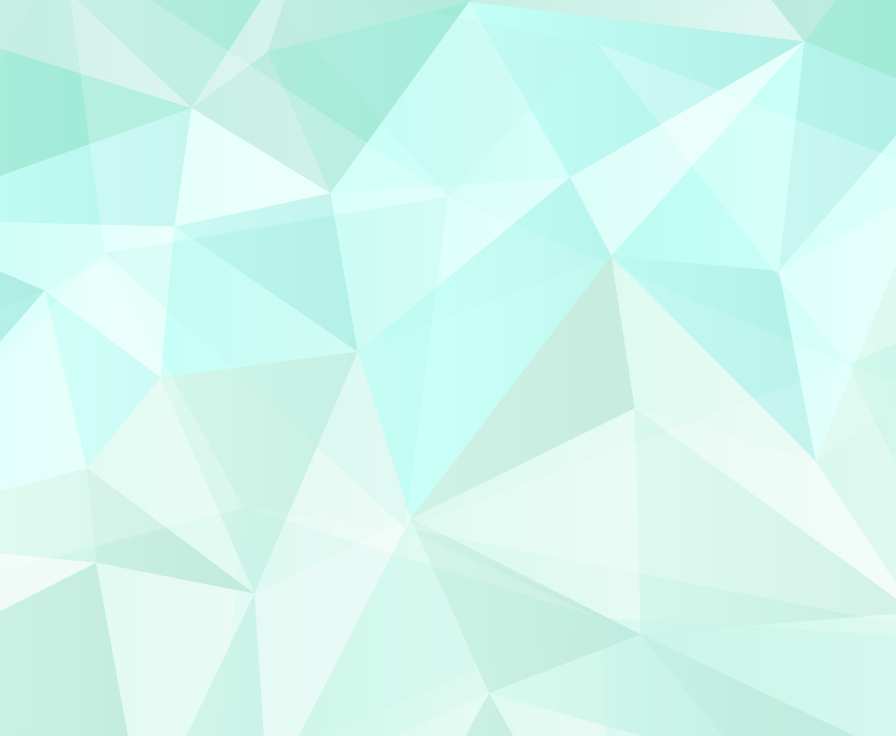
A WebGL 2 fragment shader for this background:

```glsl
#version 300 es
precision highp float;

uniform vec2 u_resolution;
out vec4 outColor;

#define FACET_SIZE vec2(0.27, 0.22)
#define VEIL_SIZE vec2(0.47, 0.36)
#define JITTER 0.40
#define GRADIENT 0.9
#define VEIL_ALPHA 0.24
#define BAND_BASE 0.58
#define BAND_SLOPE 0.16
#define BAND_HALF 0.19
#define FACET_SEED 17.0
#define VEIL_SEED 61.0

// Rotation that keeps the mesh off the canvas axes
const mat2 TURN = mat2(0.96, 0.28, -0.28, 0.96);

vec2 hash22(vec2 p) {
    vec3 q = fract(p.xyx * vec3(0.1031, 0.1030, 0.0973));
    q += dot(q, q.yzx + 33.33);
    return fract((q.xx + q.yz) * q.zy);
}

// Jittered mesh vertex in canvas units
vec2 node(vec2 cell, vec2 size, float seed) {
    vec2 offset = JITTER * (2.0 * hash22(cell + seed) - 1.0);
    return TURN * ((cell + 0.5 + offset) * size);
}

float edgeDistance(vec2 p, vec2 a, vec2 b) {
    return dot(p - a, normalize(vec2(a.y - b.y, b.x - a.x)));
}

// Distance to the nearest side, positive inside
float triangleDistance(vec2 p, vec2 a, vec2 b, vec2 c) {
    vec2 u = b - a, v = c - a;
    float winding = u.x * v.y - u.y * v.x < 0.0 ? -1.0 : 1.0;
    return min(winding * edgeDistance(p, a, b),
           min(winding * edgeDistance(p, b, c), winding * edgeDistance(p, c, a)));
}

vec3 ramp(vec3 pale, vec3 tint, vec3 deep, float t) {
    return t < 0.5 ? mix(pale, tint, 2.0 * t) : mix(tint, deep, 2.0 * t - 1.0);
}

// Mint above, cyan in a rising band, pale green below
vec3 facetColor(vec2 centre, float tone) {
    float height = centre.y - BAND_BASE - BAND_SLOPE * centre.x;
    if (height > BAND_HALF)
        return ramp(vec3(0.87, 0.965, 0.94), vec3(0.74, 0.92, 0.87), vec3(0.62, 0.92, 0.84), tone);
    if (height > -BAND_HALF)
        return ramp(vec3(0.90, 1.0, 0.985), vec3(0.76, 1.0, 0.965), vec3(0.68, 0.925, 0.89), tone);
    return ramp(vec3(0.94, 0.985, 0.97), vec3(0.84, 0.975, 0.93), vec3(0.76, 0.92, 0.865), tone);
}

// Translucent overlay: light or shaded by tone, otherwise clear
vec4 veilColor(float tone) {
    vec3 color = tone < 0.5 ? vec3(0.98, 1.0, 0.995) : vec3(0.74, 0.95, 0.91);
    return vec4(color, VEIL_ALPHA * smoothstep(0.1, 0.4, abs(tone - 0.5)));
}

// Triangle mesh, blended by coverage along shared edges
vec4 mesh(vec2 p, vec2 size, float seed, bool isVeil) {
    float pixel = 1.0 / u_resolution.y;
    vec2 home = floor((p * TURN) / size);
    vec4 sum = vec4(0.0);
    float total = 0.0;
    for (int j = -1; j <= 0; j++)
    for (int i = -1; i <= 0; i++) {
        vec2 cell = home + vec2(i, j);
        vec2 a = node(cell, size, seed);
        vec2 b = node(cell + vec2(1, 0), size, seed);
        vec2 c = node(cell + vec2(1, 1), size, seed);
        vec2 d = node(cell + vec2(0, 1), size, seed);
        // Choose the diagonal at random
        if (hash22(cell + seed + 7.5).x < 0.5) {
            vec2 first = a;
            a = b; b = c; c = d; d = first;
        }
        for (int k = 0; k < 2; k++) {
            vec2 q = k == 0 ? b : c;
            vec2 r = k == 0 ? c : d;
            float cover = clamp(0.5 + triangleDistance(p, a, q, r) / pixel, 0.0, 1.0);
            // Evenly spread tones with a sideways gradient
            vec2 centre = (a + q + r) / 3.0;
            float tone = fract(dot(vec3(cell + seed, k), vec3(0.819, 0.671, 0.55)));
            float slope = tone < 0.5 ? -GRADIENT : GRADIENT;
            float shaded = clamp(tone + slope * (p.x - centre.x), 0.0, 1.0);
            sum += cover * (isVeil ? veilColor(tone) : vec4(facetColor(centre, shaded), 1.0));
            total += cover;
        }
    }
    return sum / max(total, 0.0001);
}

void main() {
    vec2 p = gl_FragCoord.xy / u_resolution.y;
    vec3 color = mesh(p, FACET_SIZE, FACET_SEED, false).rgb;
    vec4 veil = mesh(p, VEIL_SIZE, VEIL_SEED, true);
    outColor = vec4(mix(color, veil.rgb, veil.a), 1.0);
}
```
